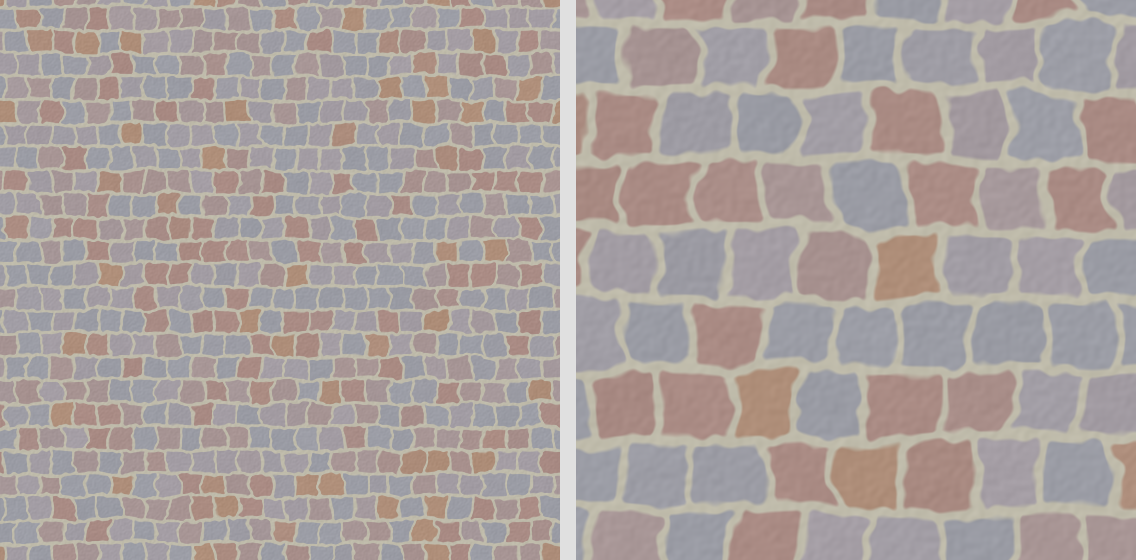
Left, the full canvas; right, a detail of the centre.
A three.js fragment shader for this texture:

```glsl
// Weathered cobble paving: 24 x 24 stones in half-shifted rows with pale grout.
// A grid is bent by periodic noise, each cell becomes a rounded box, and
// a hash per cell picks its tint from a grey - mauve - red - orange ramp.

#define STONES 24.0                   // stones across and rows down
#define ORIGIN vec2(0.2, 0.72)        // grid offset, in cells
#define JOINT vec2(0.062, 0.070)      // half width of the grout, in cells
#define CORNER 0.07                   // corner radius of a stone
#define BEND vec2(0.27, 0.21)         // slow drift of the joints
#define CHIP 0.115                    // small ragged wear on the edges
#define SOFT 0.032                    // edge smoothing, in cells
#define GRAIN 0.035                   // strength of the surface relief

varying vec2 vUv;

const vec3 GROUT = vec3(0.748, 0.733, 0.668);
const vec3 SLATE = vec3(0.606, 0.612, 0.646);
const vec3 LILAC = vec3(0.638, 0.612, 0.640);
const vec3 MAUVE = vec3(0.652, 0.580, 0.578);
const vec3 BRICK = vec3(0.662, 0.542, 0.515);
const vec3 OCHRE = vec3(0.682, 0.555, 0.472);

float hash(vec2 p) {
  vec3 q = fract(vec3(p.xyx) * 0.1031);
  q += dot(q, q.yzx + 33.33);
  return fract((q.x + q.y) * q.z);
}

// Value noise in -0.5..0.5; freq lattice steps per cell, wrapping at the canvas
float noise(vec2 p, float freq, float seed) {
  p *= freq;
  float period = STONES * freq;
  vec2 i = floor(p);
  vec2 f = fract(p);
  f = f * f * (3.0 - 2.0 * f);
  vec2 a = mod(i, period) + seed;
  vec2 b = mod(i + 1.0, period) + seed;
  float low = mix(hash(a), hash(vec2(b.x, a.y)), f.x);
  float high = mix(hash(vec2(a.x, b.y)), hash(b), f.x);
  return mix(low, high, f.y) - 0.5;
}

// Slow bends plus fine chips, in cells
vec2 warp(vec2 p) {
  vec2 bend = vec2(noise(p, 2.0, 11.0), noise(p, 1.0, 83.0));
  vec2 chip = vec2(noise(p, 5.0, 157.0), noise(p, 5.0, 311.0));
  return bend * BEND + chip * CHIP;
}

// Signed distance to a rounded box centred on zero
float roundedBox(vec2 p, vec2 halfSize, float radius) {
  vec2 d = abs(p) - halfSize + radius;
  return length(max(d, 0.0)) + min(max(d.x, d.y), 0.0) - radius;
}

vec3 stoneColor(vec2 id) {
  float h = hash(id + 47.0);
  vec3 color = mix(SLATE, LILAC, smoothstep(0.22, 0.42, h));
  color = mix(color, MAUVE, smoothstep(0.46, 0.62, h));
  color = mix(color, BRICK, smoothstep(0.68, 0.80, h));
  color = mix(color, OCHRE, smoothstep(0.87, 0.96, h));
  return color + 0.016 * (hash(id + 131.0) - 0.5);
}

void main() {
  vec2 grid = vUv * STONES - ORIGIN;
  vec2 p = grid + warp(grid);

  // Even rows move by half a stone
  float row = floor(p.y);
  p.x -= 0.5 * (1.0 - mod(row, 2.0));
  vec2 id = mod(vec2(floor(p.x), row), STONES);

  // Stone shape, with slightly varied size
  vec2 halfSize = 0.5 - JOINT - 0.02 * (hash(id + 211.0) - 0.5);
  float dist = roundedBox(fract(p) - 0.5, halfSize, CORNER);
  float stone = 1.0 - smoothstep(-SOFT, SOFT, dist);
  vec3 color = mix(GROUT, stoneColor(id), stone);

  // Fine relief lit from the upper left
  vec2 lightStep = vec2(-0.035, 0.035);
  float relief = noise(grid, 11.0, 401.0) - noise(grid + lightStep, 11.0, 401.0);
  float mottling = noise(grid, 4.0, 503.0);
  color += GRAIN * relief + 0.012 * mottling;

  gl_FragColor = vec4(color, 1.0);
}
```
